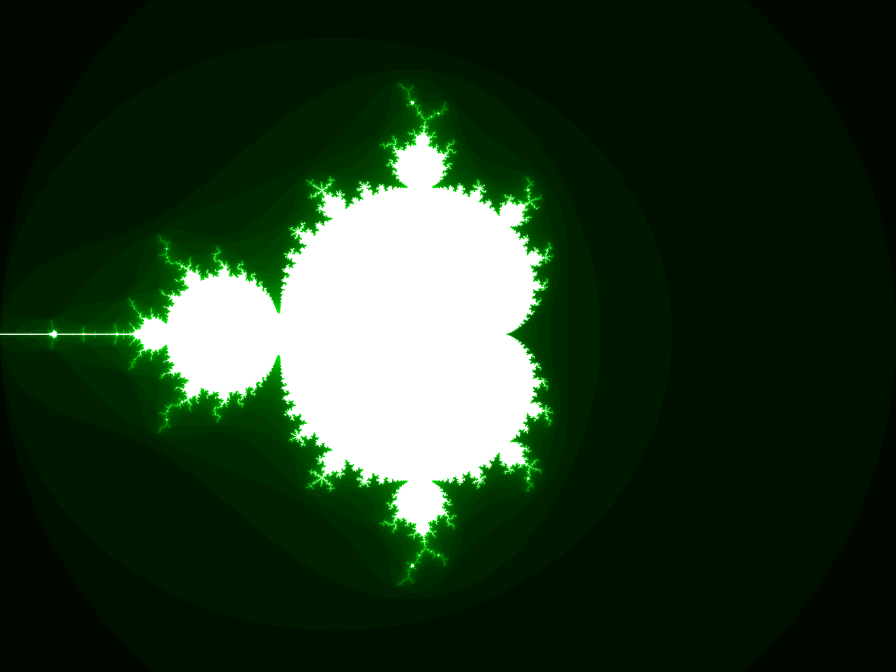
Give the GLSL for this background, as a WebGL 2 fragment shader.

```glsl
#version 300 es
precision highp float;
// Mandelbrot set in white on escape-time bands of green.
// Each point c is iterated by z -> z*z + c; green grows with the escape step.
// A small grid of samples per pixel smooths the edges.

#define MAX_STEPS 32
#define GRID 3
#define VIEW_HEIGHT 3.0
#define CENTRE vec2(0.5, 0.5026)
#define ESCAPE_RADIUS 2.0
#define SPIKE_HALF_WIDTH 0.0028

uniform vec2 u_resolution;
out vec4 fragColor;

const vec3 INSIDE = vec3(1.0);
const vec3 BAND = vec3(0.0, 1.0, 0.0);

vec2 complexSquare(vec2 z) {
    return vec2(z.x * z.x - z.y * z.y, 2.0 * z.x * z.y);
}

// Green for points that escape, white for those that stay bounded.
vec3 escapeColour(vec2 c) {
    vec2 z = vec2(0.0);
    for (int i = 1; i <= MAX_STEPS; i++) {
        z = complexSquare(z) + c;
        if (dot(z, z) > ESCAPE_RADIUS * ESCAPE_RADIUS) {
            return BAND * float(i) / float(MAX_STEPS);
        }
    }
    return INSIDE;
}

// Coverage of the thin spike that follows the real axis out to -2.
float spike(vec2 c, float pixel) {
    float across = clamp(0.5 + (SPIKE_HALF_WIDTH - abs(c.y)) / pixel, 0.0, 1.0);
    return across * step(-2.0, c.x) * step(c.x, 0.0);
}

void main() {
    float pixel = VIEW_HEIGHT / u_resolution.y;
    vec2 c = (gl_FragCoord.xy - CENTRE * u_resolution) * pixel;

    // Average an even grid of samples across the pixel.
    vec3 colour = vec3(0.0);
    for (int j = 0; j < GRID; j++) {
        for (int i = 0; i < GRID; i++) {
            vec2 offset = (vec2(i, j) + 0.5) / float(GRID) - 0.5;
            colour += escapeColour(c + offset * pixel);
        }
    }
    colour /= float(GRID * GRID);

    colour = mix(colour, INSIDE, spike(c, pixel));
    fragColor = vec4(colour, 1.0);
}
```
